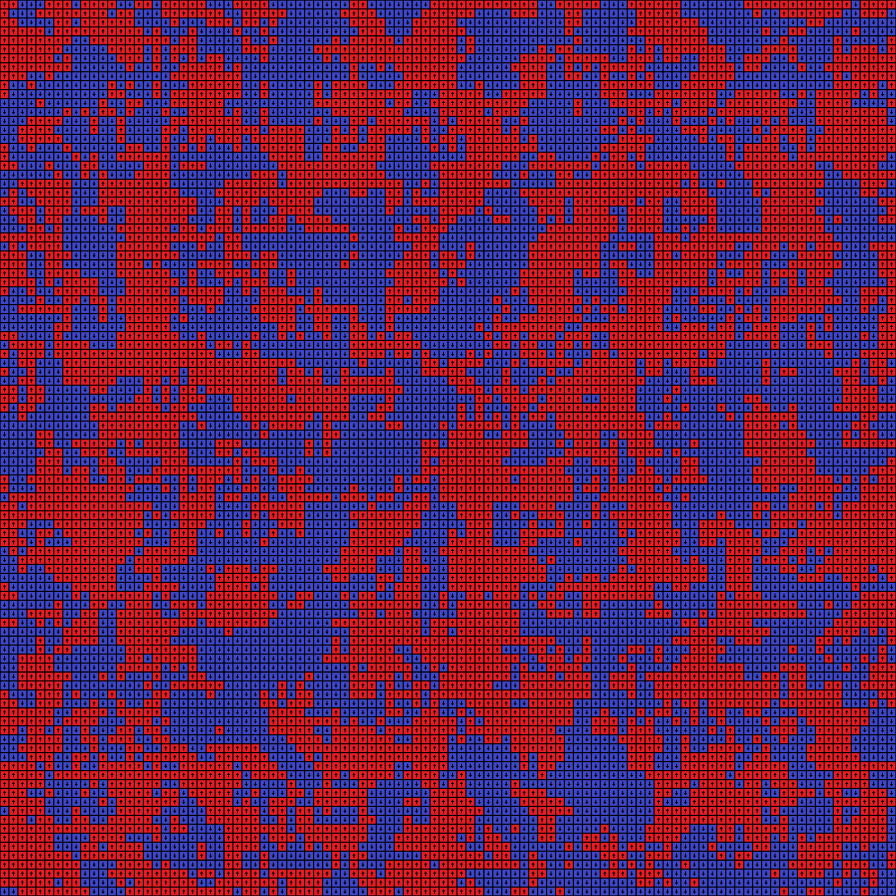
Give the GLSL for this pattern, as a WebGL 1 fragment shader.

```glsl
precision highp float;

uniform vec2 u_resolution;

const float CELLS = 100.0;
const float LINE_HALF_WIDTH = 0.066;
const vec3 UP_RED = vec3(0.929, 0.110, 0.141);
const vec3 DOWN_BLUE = vec3(0.247, 0.282, 0.800);
const vec3 INK = vec3(0.0);

float hash(vec2 p) {
  vec3 q = fract(p.xyx * vec3(0.1031, 0.1030, 0.0973));
  q += dot(q, q.yzx + 33.33);
  return fract((q.x + q.y) * q.z);
}

// Spin of a cell: +1 or -1, correlated with its neighbours
// by a weighted sum of random values that fades with distance.
float spin(vec2 cell) {
  float field = 0.0;
  for (int j = -4; j <= 4; j++) {
    for (int i = -4; i <= 4; i++) {
      vec2 offset = vec2(float(i), float(j));
      float r = length(offset);
      float weight = exp(-0.5 * r) / (r + 1.0);
      field += weight * (hash(cell + offset + 57.0) - 0.5);
    }
  }
  return field < 0.0 ? -1.0 : 1.0;
}

// Upright arrow centred on the origin: triangular head on a stem.
float arrow(vec2 p) {
  float head = step(0.0, p.y) * step(abs(p.x), (0.27 - p.y) * 0.7);
  float stem = step(abs(p.x), 0.058) * step(abs(p.y + 0.13), 0.13);
  return max(head, stem);
}

float gridLine(vec2 p, float halfWidth) {
  vec2 edge = 0.5 - abs(p);
  return step(min(edge.x, edge.y), halfWidth);
}

// Ink of one cell, with the arrow turned to follow the spin.
float cellInk(vec2 p, float direction) {
  vec2 local = fract(p) - 0.5;
  float mark = arrow(vec2(local.x, local.y * direction));
  return max(mark, gridLine(local, LINE_HALF_WIDTH));
}

// Average ink over the area of a pixel, from 6 by 6 samples.
float inkCoverage(vec2 p, float direction, float pixel) {
  float total = 0.0;
  for (int j = 0; j < 6; j++) {
    for (int i = 0; i < 6; i++) {
      vec2 jitter = (vec2(float(i), float(j)) + 0.5) / 6.0 - 0.5;
      total += cellInk(p + jitter * pixel, direction);
    }
  }
  return total / 36.0;
}

void main() {
  float side = min(u_resolution.x, u_resolution.y);
  vec2 p = gl_FragCoord.xy / side * CELLS;
  float direction = spin(floor(p));
  vec3 fill = direction > 0.0 ? UP_RED : DOWN_BLUE;
  float ink = inkCoverage(p, direction, CELLS / side);
  gl_FragColor = vec4(mix(fill, INK, ink), 1.0);
}
```
